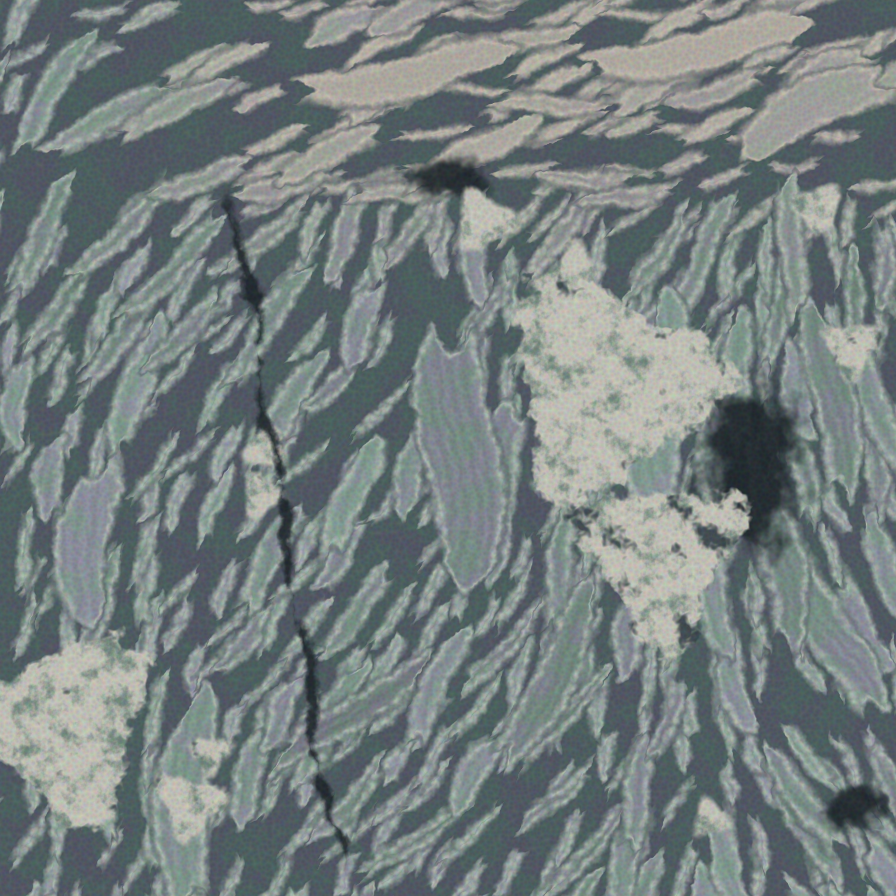
Write a Shadertoy shader that draws this texture.

```glsl
const vec3 SLATE_GREEN = vec3(0.30, 0.375, 0.375);
const vec3 SLATE_BLUE  = vec3(0.32, 0.34, 0.39);
const vec3 MAUVE_GREY  = vec3(0.50, 0.51, 0.56);
const vec3 SAGE_GREY   = vec3(0.45, 0.54, 0.50);
const vec3 PALE_GREY   = vec3(0.64, 0.68, 0.65);
const vec3 CREAM       = vec3(0.71, 0.68, 0.64);
const vec3 VOID_DARK   = vec3(0.12, 0.15, 0.17);
const float EDGE = 0.0048;       // softness of every outline
const float RIM = 0.011;         // width of the bright lath border
const float RAGGED = 0.0042;     // roughness of the outlines
const float SPECKLE = 0.06;      // strength of the colour grain
const float GRAIN_SCALE = 190.0;

vec2 hash2(vec2 p) {
    vec3 q = fract(p.xyx * vec3(0.1031, 0.1030, 0.0973));
    q += dot(q, q.yzx + 33.33);
    return fract((q.xx + q.yz) * q.zy);
}

// Distance to the nearest jittered cell point
float cellular(vec2 p) {
    vec2 id = floor(p);
    float best = 4.0;
    for (int y = -1; y <= 1; y++)
    for (int x = -1; x <= 1; x++) {
        vec2 c = id + vec2(x, y);
        best = min(best, length(c + hash2(c) - p));
    }
    return best;
}

// Layered sines, roughly -1 to 1
float waves(vec2 p) {
    float sum = 0.0, amp = 0.55;
    for (int i = 0; i < 4; i++) {
        sum += amp * sin(p.x + 1.7 * sin(p.y)) * cos(p.y * 0.9 + sin(p.x * 1.3));
        p = mat2(1.5, 1.2, -1.2, 1.5) * p + 2.3;
        amp *= 0.6;
    }
    return sum;
}

float inside(float d) { return 1.0 - smoothstep(-EDGE, EDGE, d); }

// Flat bedding at the top, steep below, leaning back on the right
float flowAngle(vec2 p) {
    float steep = 1.15 + 0.25 * sin(p.x * 9.0 + 4.0 * p.y) + 0.85 * smoothstep(0.74, 0.95, p.x);
    float top = smoothstep(0.73, 0.8, p.y) * smoothstep(0.04, 0.13, p.x);
    return mix(steep, 0.3, top);
}

// tone.x shifts the hue, tone.y beads the rim
void paintLath(inout vec3 col, vec2 p, vec2 centre, float angle, vec2 size, vec2 seed, vec2 tone) {
    vec2 v = p - centre;
    float c = cos(angle), s = sin(angle);
    vec2 q = vec2(c * v.x + s * v.y, c * v.y - s * v.x);
    q.y += 0.3 * size.y * sin(q.x / size.x * 2.5 + seed.x * 6.0);
    q.x += (seed.x - 0.5) * 2.4 * q.y + 0.14 * size.x * sin(q.y / size.y * 4.0 + seed.y * 6.0);
    float along = q.x / size.x;
    float taper = 1.0 - 0.4 * along * along + 0.2 * along * (seed.y - 0.5);
    vec2 e = abs(q) - vec2(size.x, size.y * max(taper, 0.15)) + 0.004;
    float d = length(max(e, 0.0)) + min(max(e.x, e.y), 0.0) - 0.004;

    float warm = smoothstep(0.68, 0.85, centre.y) * smoothstep(0.05, 0.35, centre.x);
    float fibre = sin(q.y * 420.0 + 3.0 * sin(along * 2.0 + seed.y * 6.0));
    vec3 body = mix(MAUVE_GREY, SAGE_GREY, smoothstep(0.1, 0.9, tone.x + 0.4 * (seed.y - 0.5)));
    body *= 0.91 + 0.2 * seed.x + 0.035 * fibre;
    body = mix(body, CREAM, warm * (0.3 + 0.6 * seed.y));
    float rim = smoothstep(-RIM, -0.003, d) * tone.y;
    body = mix(body, mix(PALE_GREY, CREAM, warm) * 1.06, rim);

    // Soft shadow around the lath, then the lath itself
    vec3 shadow = mix(SLATE_BLUE, SLATE_GREEN, tone.x) * 0.94;
    col = mix(col, shadow, 0.8 * (1.0 - smoothstep(-0.002, 0.009, d)));
    col = mix(col, body, inside(d));
}

void paintLayer(inout vec3 col, vec2 p, float cell, vec2 size, float share, float salt, vec2 tone) {
    vec2 id = floor(p / cell);
    for (int y = -1; y <= 1; y++)
    for (int x = -1; x <= 1; x++) {
        vec2 c = id + vec2(x, y);
        vec2 place = hash2(c + salt), seed = hash2(c + salt + 57.0);
        vec2 centre = (c + 0.2 + 0.6 * place) * cell;
        float chance = share + 0.35 * waves(centre * 7.0 + 2.0);
        if (fract(place.x * 37.0 + seed.y * 11.0) > chance) continue;
        float angle = flowAngle(centre) + (seed.x - 0.5) * 0.7;
        paintLath(col, p, centre, angle, size * (0.65 + 0.6 * seed.yx), seed, tone);
    }
}

// Three-cornered crumbly aggregate with hollows and dark pits
void paintClump(inout vec3 col, vec2 p, vec2 centre, float radius, float turn, float pitting) {
    vec2 v = p - centre;
    float d = length(v) * (1.0 + 0.25 * cos(3.0 * atan(v.y, v.x) + turn)) - radius;
    d += min(0.016, 0.2 * radius) * waves(p * 55.0);
    float lumps = 0.5 + 0.55 * waves(p * 62.0 + 1.0) + 0.25 * waves(p * 130.0);
    vec3 grain = mix(SAGE_GREY * 0.95, mix(PALE_GREY, CREAM, 0.6) * 1.1, smoothstep(-0.1, 0.6, lumps));
    float pit = smoothstep(0.3, 0.85, waves(p * 50.0 + 4.0) + pitting);
    grain = mix(grain, VOID_DARK * 1.5, pit * 0.85);
    col = mix(col, grain, inside(d));
}

void paintVoid(inout vec3 col, vec2 p, vec2 centre, vec2 size) {
    float d = length((p - centre) / size) + 0.5 * waves(p * 34.0);
    col = mix(col, VOID_DARK, 0.92 * smoothstep(1.2, 0.5, d));
}

void mainImage(out vec4 fragColor, in vec2 fragCoord) {
    vec2 p = fragCoord / iResolution.y;
    vec2 rough = p + RAGGED * vec2(waves(p * 75.0), waves(p * 75.0 + 9.0));
    vec2 tone = vec2(0.5 + 0.6 * waves(p * 50.0 + 5.0), 1.15 - 1.1 * cellular(p * 95.0));
    tone = clamp(tone, 0.0, 1.0);

    // Groundmass
    vec3 col = mix(SLATE_BLUE, SLATE_GREEN, smoothstep(0.2, 0.8, tone.x));

    // Laths, fine to coarse
    paintLayer(col, rough, 0.046, vec2(0.036, 0.0078), 0.80, 11.0, tone);
    paintLayer(col, rough, 0.085, vec2(0.062, 0.0145), 0.74, 83.0, tone);
    paintLayer(col, rough, 0.165, vec2(0.098, 0.0270), 0.38, 29.0, tone);
    paintLath(col, rough, vec2(0.513, 0.49), 1.57, vec2(0.135, 0.044), vec2(0.5, 0.3), tone);

    // Voids and aggregates
    paintVoid(col, p, vec2(0.84, 0.48), vec2(0.06, 0.09));
    paintVoid(col, p, vec2(0.51, 0.80), vec2(0.045, 0.022));
    paintVoid(col, p, vec2(0.95, 0.10), vec2(0.035, 0.03));
    paintClump(col, p, vec2(0.68, 0.57), 0.105, 2.8, -0.3);
    paintClump(col, p, vec2(0.07, 0.19), 0.090, 0.5, -0.25);
    paintClump(col, p, vec2(0.74, 0.38), 0.080, 1.5, 0.2);

    // Small bright crumbs
    for (int i = 0; i < 9; i++) {
        vec2 place = hash2(vec2(i, 7)), kind = hash2(vec2(i, 19));
        paintClump(col, p, place * vec2(1.0, 0.8), 0.014 + 0.02 * kind.x, 6.0 * kind.y, -0.1);
    }

    // Broken fracture running down the left side
    float crackX = 0.262 + 0.155 * (0.77 - p.y) + 0.007 * sin(p.y * 31.0) + 0.007 * waves(p * 42.0);
    float crackWidth = 0.006 + 0.010 * waves(vec2(3.0, p.y * 24.0)) + 0.004 * waves(p * 90.0);
    float crack = inside(abs(p.x - crackX) - crackWidth) * smoothstep(0.80, 0.76, p.y);
    col = mix(col, VOID_DARK, 0.9 * crack * smoothstep(0.02, 0.06, p.y));

    // Fine coloured grain
    vec2 g = p * GRAIN_SCALE;
    vec3 grain = vec3(cellular(g), cellular(g + 31.0), cellular(g + 67.0)) - 0.45;
    col += SPECKLE * grain * (0.6 + 1.6 * col);

    fragColor = vec4(clamp(col, 0.0, 1.0), 1.0);
}
```
